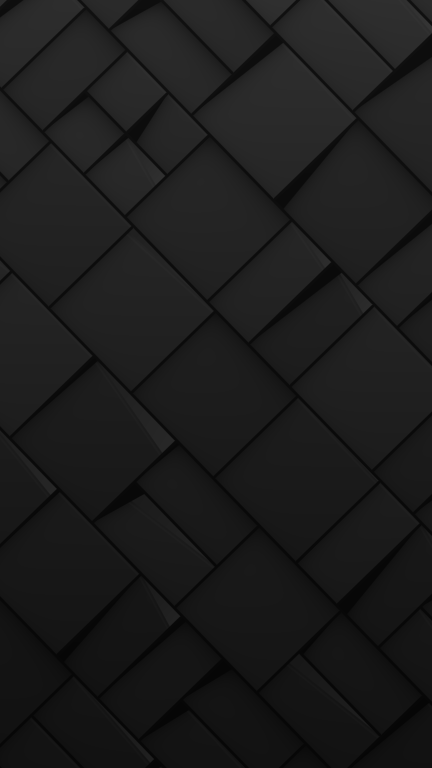
A WebGL 1 fragment shader for this background:

```glsl
precision highp float;
// Dark wall of tilted diagonal blocks with wedge shadows, lit from above.

uniform vec2 u_resolution;

const float TILE_EDGE = 0.154;   // edge of a full block, in canvas heights
const float SEAM = 0.012;        // half gap between blocks, in block edges
const float MAX_WEDGE = 0.19;    // widest visible side, in block edges

struct Tile {
  vec2 pos;    // position inside the tile, in block edges
  vec2 size;   // tile size, in block edges
  vec2 id;
};

float hash(vec2 p) {
  return fract(sin(dot(p, vec2(127.1, 311.7))) * 43758.5453);
}

vec2 rotate(vec2 p, float angle) {
  float c = cos(angle), s = sin(angle);
  return vec2(c * p.x + s * p.y, c * p.y - s * p.x);
}

// Strips of shifted cells; some cells are split into halves or quarters.
Tile findTile(vec2 p) {
  p.y += hash(vec2(floor(p.x), 3.0));
  vec2 cell = floor(p);
  float kind = hash(cell + 17.3);
  float splitX = step(0.48, kind) * step(kind, 0.7) + step(0.93, kind);
  float splitY = step(0.7, kind);
  vec2 parts = 1.0 + vec2(splitX, splitY);
  vec2 local = fract(p) * parts;
  return Tile(fract(local) / parts, 1.0 / parts, cell * 2.0 + floor(local));
}

// Side width that grows from zero along an edge, in either direction.
float wedgeWidth(float along, float amount, float reversed) {
  return MAX_WEDGE * amount * mix(along, 1.0 - along, reversed);
}

float cover(float distance, float width, float pixel) {
  return 1.0 - smoothstep(-pixel, pixel, distance - width);
}

float softShadow(float distance, float reach) {
  return exp(-max(distance, 0.0) / reach);
}

float shadeTile(Tile tile, float base, float pixel) {
  vec2 along = tile.pos / tile.size;
  vec2 far = tile.size - tile.pos;
  float scale = min(tile.size.x, tile.size.y) * 0.5 + 0.5;

  // Random tilt: a lit side on the right, a black side on the left.
  float tilt = hash(tile.id + 5.1);
  float litAmount = smoothstep(0.52, 1.0, tilt) * scale;
  float darkAmount = smoothstep(0.4, 1.0, hash(tile.id + 9.7)) * scale;
  float litWidth = wedgeWidth(along.y, litAmount, step(0.2, hash(tile.id + 2.9)));
  float darkWidth = wedgeWidth(along.x, darkAmount, step(0.65, hash(tile.id + 7.3)));

  // Top face with a gentle gradient and soft contact shadows.
  float face = base * (0.93 + 0.14 * hash(tile.id));
  face *= 0.97 + 0.06 * (along.x + along.y) * 0.5;
  face *= 1.0 - 0.4 * step(tilt, 0.4) * softShadow(far.x, 0.09);
  face *= 1.0 - 0.3 * softShadow(far.y - darkWidth, 0.06);
  face *= 1.0 - 0.15 * softShadow(tile.pos.x, 0.05);

  // Thin bevel highlight, then the two sides.
  float rim = cover(abs(far.x - litWidth - 0.025), 0.008, pixel);
  face += 0.012 * rim * step(0.4, tilt);
  float litSide = (base * 0.8 + 0.055) * (1.08 - 0.35 * along.y);
  float color = mix(face, litSide, cover(far.x, litWidth, pixel) * step(0.52, tilt));
  float darkSide = base * 0.3;
  color = mix(color, darkSide, cover(far.y, darkWidth, pixel) * step(0.001, darkAmount));

  // Seams between blocks.
  float edge = min(min(tile.pos.x, tile.pos.y), min(far.x, far.y));
  return mix(color, base * 0.35, cover(edge, SEAM, pixel));
}

void main() {
  vec2 uv = gl_FragCoord.xy / u_resolution.y;
  float pixel = 0.75 / (u_resolution.y * TILE_EDGE);
  float base = 0.073 + 0.105 * pow(uv.y, 1.2);
  Tile tile = findTile(rotate(uv, 0.77) / TILE_EDGE + 20.0);
  gl_FragColor = vec4(vec3(shadeTile(tile, base, pixel)), 1.0);
}
```
